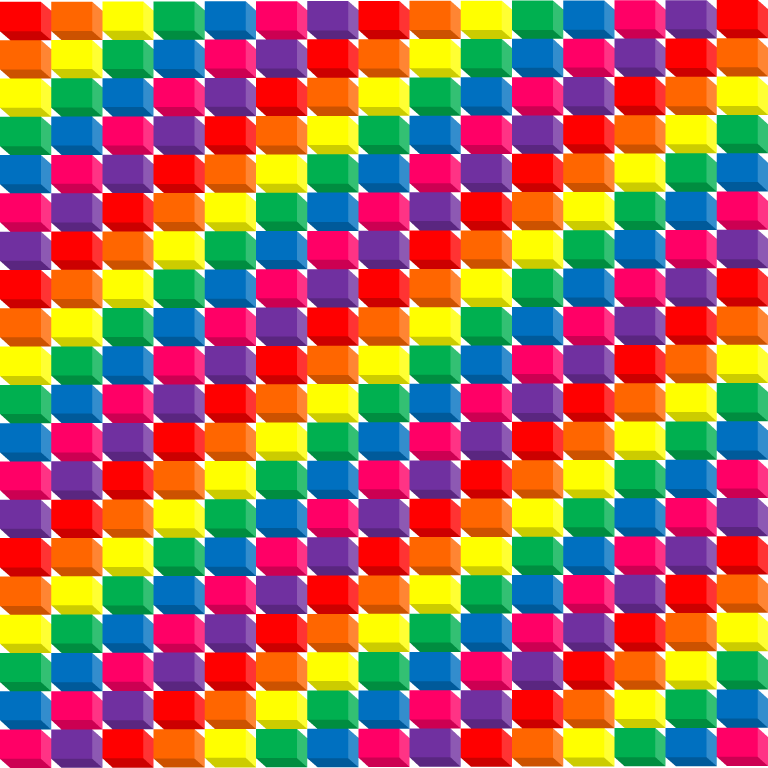
A three.js fragment shader for this pattern:

```glsl
// Grid of bevelled rainbow blocks on white, hues stepping along the diagonals.
varying vec2 vUv;

float hash(vec2 p) {
  return fract(sin(dot(p, vec2(127.1, 311.7))) * 43758.5453);
}

// Seven hues in order: red, orange, yellow, green, blue, pink, purple
vec3 blockHue(float index) {
  float k = mod(index + 0.5, 7.0);
  if (k < 1.0) return vec3(1.0, 0.0, 0.0);
  if (k < 2.0) return vec3(1.0, 0.4, 0.0);
  if (k < 3.0) return vec3(1.0, 1.0, 0.0);
  if (k < 4.0) return vec3(0.0, 0.69, 0.314);
  if (k < 5.0) return vec3(0.0, 0.44, 0.753);
  if (k < 6.0) return vec3(1.0, 0.0, 0.4);
  return vec3(0.44, 0.188, 0.627);
}

vec3 blockGrid(vec2 uv) {
  const vec3 paper = vec3(1.0);

  // 15 columns by 20 rows, counted from the top; rows rise slightly to the right
  float column = floor(uv.x * 15.0);
  float drop = 0.0024 * (1.0 - column / 14.0);
  vec2 grid = vec2(uv.x * 15.0, (1.0 - uv.y - drop) * 20.05);
  vec2 cell = floor(grid);
  vec2 p = grid - cell;
  if (cell.y < 0.0 || cell.y > 19.0) return paper;

  // Depth of the side faces, with a little unevenness between blocks
  vec2 depth = vec2(0.2, 0.24 + 0.02 * (hash(cell) - 0.5));
  vec2 beyond = (p - 1.0 + depth) / depth;

  // Notches at the upper right and lower left corners
  if (beyond.x > p.y / depth.y || beyond.y > p.x / depth.x) return paper;

  // Front, lit right side and shaded underside
  vec3 hue = blockHue(cell.x + cell.y);
  if (max(beyond.x, beyond.y) < 0.0) return hue;
  return beyond.x > beyond.y ? mix(hue, vec3(1.0), 0.2) : hue * 0.8;
}

void main() {
  // Average a 4 by 4 set of samples to smooth every edge
  vec2 footprint = fwidth(vUv);
  vec3 sum = vec3(0.0);
  for (int j = 0; j < 4; j++) {
    for (int i = 0; i < 4; i++) {
      vec2 offset = (vec2(float(i), float(j)) - 1.5) / 4.0;
      sum += blockGrid(vUv + offset * footprint);
    }
  }
  gl_FragColor = vec4(sum / 16.0, 1.0);
}
```
